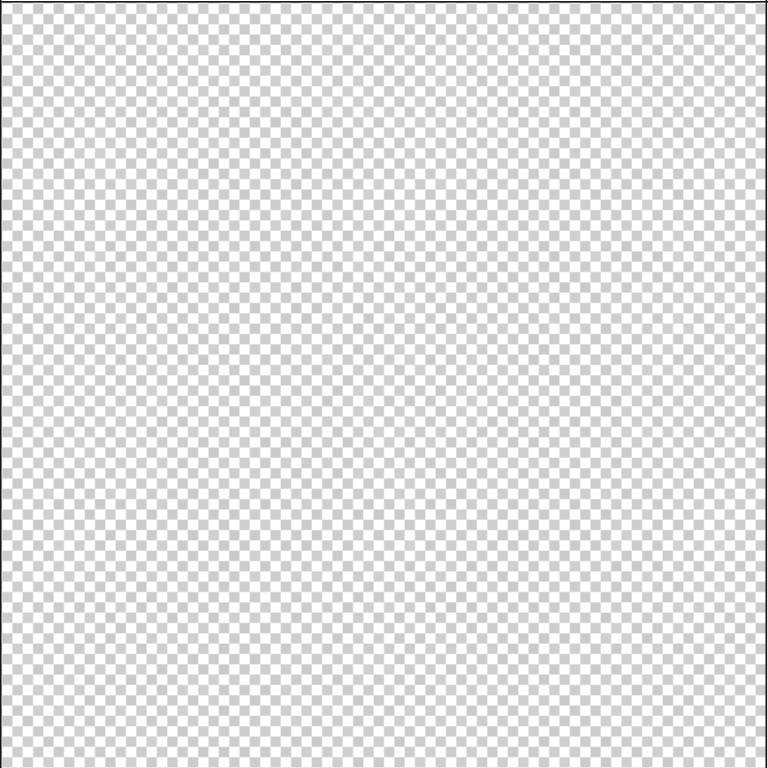
This pattern is drawn by a WebGL 2 fragment shader. Its source:

```glsl
#version 300 es
precision highp float;
// Fine grey and white checkerboard with a thin dark line on its left, top and right sides.

#define CELLS 74.4                        // squares across the canvas
#define GRID_ORIGIN vec2(0.0027, 0.0047)  // first square, from the upper left
#define EDGE_SOFTNESS 0.00195             // width of the blend between squares
#define FRAME_LEFT 0.0009
#define FRAME_RIGHT 0.9978
#define FRAME_TOP 0.0024
#define FRAME_WIDTH 0.0021
#define GREY_VARIATION 0.012
#define WHITE vec3(1.0)
#define GREY vec3(0.803)
#define INK vec3(0.09, 0.07, 0.08)

uniform vec2 u_resolution;
out vec4 fragColor;

float hash(vec2 p) {
    p = fract(p * vec2(0.1031, 0.1137));
    p += dot(p, p.yx + 33.33);
    return fract((p.x + p.y) * p.x * 17.0);
}

// Square wave per axis, +1 on even cells and -1 on odd ones, with soft edges.
vec2 softSquareWave(vec2 cellPos, float blend) {
    vec2 parity = 1.0 - 2.0 * mod(floor(cellPos), 2.0);
    vec2 edgeDistance = 0.5 - abs(fract(cellPos) - 0.5);
    return parity * clamp(2.0 * edgeDistance / blend, 0.0, 1.0);
}

// Coverage of a straight line at a signed distance from its centre.
float lineCoverage(float distance, float pixel) {
    return clamp((0.5 * FRAME_WIDTH - abs(distance)) / pixel + 0.5, 0.0, 1.0);
}

void main() {
    vec2 uv = gl_FragCoord.xy / u_resolution;
    vec2 fromTop = vec2(uv.x, 1.0 - uv.y);
    vec2 pixel = 1.0 / u_resolution;

    // Checkerboard: white where the waves agree, grey where they differ.
    vec2 cellPos = (fromTop - GRID_ORIGIN) * CELLS;
    float blend = max(EDGE_SOFTNESS, max(pixel.x, pixel.y)) * CELLS;
    vec2 wave = softSquareWave(cellPos, blend);
    float whiteness = 0.5 + 0.5 * wave.x * wave.y;
    vec3 grey = GREY + GREY_VARIATION * (2.0 * hash(floor(cellPos) + 7.0) - 1.0);
    vec3 color = mix(grey, WHITE, whiteness);

    // Plain margin outside the frame.
    float outside = max(step(fromTop.y, FRAME_TOP), step(FRAME_RIGHT, uv.x));
    color = mix(color, WHITE, outside);

    // Frame, open at the bottom.
    float sides = max(lineCoverage(uv.x - FRAME_LEFT, pixel.x),
                      lineCoverage(uv.x - FRAME_RIGHT, pixel.x));
    float top = lineCoverage(fromTop.y - FRAME_TOP, pixel.y);
    color = mix(color, INK, max(sides, top));

    fragColor = vec4(color, 1.0);
}
```
